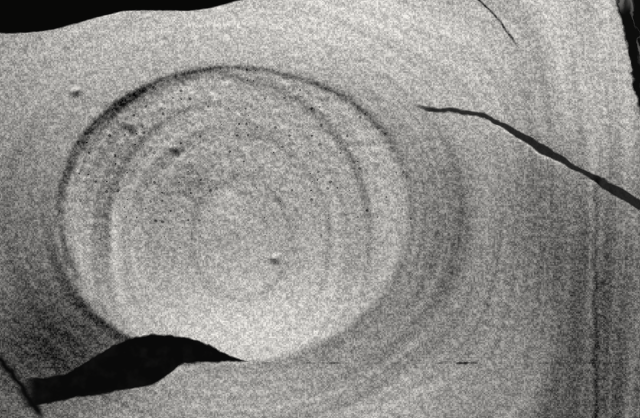
This texture is drawn by a Shadertoy shader. Its source:

```glsl
// Weathered sandstone with a shallow oval bowl, curved strata, cracks and a dark gash.
// Two elliptical distance fields drive layered noise; soft masks add light and shadow,
// fine noise adds relief and grain. Units are canvas heights.

float hash(vec2 p) {
  vec3 q = fract(vec3(p.xyx) * 0.1031);
  q += dot(q, q.yzx + 33.33);
  return fract((q.x + q.y) * q.z);
}

float noise(vec2 p) {
  vec2 i = floor(p), f = fract(p);
  f = f * f * (3.0 - 2.0 * f);
  return mix(mix(hash(i), hash(i + vec2(1, 0)), f.x),
             mix(hash(i + vec2(0, 1)), hash(i + vec2(1, 1)), f.x), f.y);
}

float fbm(vec2 p) {
  float sum = 0.0, amp = 0.5;
  for (int i = 0; i < 4; i++) {
    sum += amp * noise(p);
    p = mat2(1.6, 1.2, -1.2, 1.6) * p + 7.3;
    amp *= 0.5;
  }
  return sum;
}

float bell(float x) { return exp(-x * x); }
float rise(float a, float b, float x) { return smoothstep(a, b, x); }
float fall(float a, float b, float x) { return 1.0 - smoothstep(a, b, x); }
float blob(vec2 p, float x, float y, float w, float h) { return bell(length((p - vec2(x, y)) / vec2(w, h))); }

// Bedding layers along distance d
float strata(float d, float y) {
  return 0.5 * noise(vec2(d * 30.0, y * 2.0)) + 0.3 * noise(vec2(d * 72.0, y * 3.0 + 9.0))
       + 0.2 * noise(vec2(d * 150.0, y * 5.0 + 4.0)) - 0.5;
}

// Pits scattered on a jittered grid
float pits(vec2 p) {
  vec2 id = floor(p);
  float size = 0.06 + 0.12 * hash(id + 5.1);
  float d = length(fract(p) - 0.25 - 0.5 * vec2(hash(id), hash(id + 31.7)));
  return step(0.72, hash(id + 71.3)) * fall(size * 0.4, size * 1.4, d);
}

void mainImage(out vec4 fragColor, in vec2 fragCoord) {
  vec2 p = fragCoord / iResolution.y;
  float aa = 1.2 / iResolution.y, t = 1.0 - p.y;
  float rough = fbm(p * 38.0) - 0.47;
  vec2 w = p + 0.012 * (vec2(fbm(p * 7.0), fbm(p * 7.0 + 40.0)) - 0.47);

  // Bowl distance; outer contours straighten toward the right
  vec2 q = w - vec2(0.558, 0.488), dir = normalize(q);
  float outer = length(q * vec2(1.0, mix(1.217, 0.42, rise(0.4, 0.9, q.x))));
  float r = length(q / vec2(0.432, 0.355));
  float inBowl = fall(0.97, 1.03, r);
  vec2 ring = w - vec2(0.54, 0.42);
  float inner = length(ring * vec2(1.0, 0.87));
  float upLeft = rise(0.2, 0.95, dot(dir, vec2(-0.9, 0.43)));

  // Surrounding slope
  float slope = mix(0.57, 0.71, rise(0.35, 1.0, p.y));
  slope -= 0.07 * rise(0.95, 1.15, p.x) * fall(0.55, 0.75, p.y);
  slope -= 0.15 * rise(1.2, 1.5, p.x) * fall(0.3, 0.65, p.y);
  slope -= 0.08 * fall(0.0, 0.25, p.x) + 0.33 * blob(p, 0.13, 0.15, 0.2, 0.17);
  slope += 0.07 * blob(p, 0.8, 0.97, 0.35, 0.12) + 0.11 * blob(p, 0.55, 0.05, 0.35, 0.08);
  slope += strata(outer, p.y) * mix(0.2, 0.32, rise(0.0, 0.5, q.x));

  // Bowl with dark rings and a central hollow
  float bowl = 0.64 + 0.17 * blob(p, 0.6, 0.21, 0.27, 0.14) - 0.15 * blob(p, 0.25, 0.66, 0.2, 0.23);
  bowl += strata(inner, p.y) * mix(0.14, 0.5, upLeft) * rise(0.12, 0.25, inner);
  bowl -= rise(-0.1, 0.1, ring.x) * rise(-0.2, 0.05, ring.y)
        * (0.09 * bell((inner - 0.249) / 0.009) + 0.13 * bell((inner - 0.343) / 0.012));
  float hollow = length((w - vec2(0.578, 0.43)) / vec2(0.12, 0.145));
  bowl -= 0.07 * bell((hollow - 1.0) / 0.08) + 0.1 * blob(p, 0.468, 0.56, 0.035, 0.04);
  bowl += 0.06 * blob(p, 0.53, 0.51, 0.05, 0.04);

  // Rim shadows
  float v = mix(slope, bowl, inBowl);
  v -= 0.28 * upLeft * bell((r - 0.965) / 0.035) * (0.6 + 0.8 * noise(p * 16.0));
  v -= 0.24 * rise(0.2, 0.8, dir.y) * bell((r - 0.99) / 0.018) * (0.5 + noise(p * 22.0));
  v -= 0.13 * rise(0.1, 0.8, dir.x) * bell((r - 1.0) / 0.035);
  v -= 0.2 * rise(0.5, 1.0, dot(dir, vec2(-0.75, -0.66))) * bell((r - 1.03) / 0.03);

  // Relief, pits, pebbles and grain
  float relief = fbm(p * 75.0) - fbm(p * 75.0 + vec2(0.2, 0.5));
  v += relief * mix(0.16, 0.32, inBowl * rise(0.35, 0.7, p.y));
  v -= 0.25 * inBowl * pits(w * 45.0) * rise(0.3, 0.5, p.y);
  vec2 stones[4] = vec2[](vec2(0.315, 0.698), vec2(0.418, 0.642), vec2(0.657, 0.378), vec2(0.18, 0.778));
  for (int i = 0; i < 4; i++) {
    vec2 s = p - stones[i] + 0.01 * rough;
    v += 0.25 * blob(s, 0.0, 0.008, 0.01, 0.006) - 0.36 * blob(s, 0.0, -0.004, 0.013, 0.01);
  }
  v += 0.22 * (noise(p * 290.0) - 0.5) + 0.1 * (noise(p * 150.0 + 17.0) - 0.5);

  // Long crack with a lit lip, fine upper crack, vertical seam
  float crack = p.y - 0.745 + 0.13 * (p.x - 1.0) + 0.45 * max(p.x - 1.16, 0.0) + 0.012 * rough;
  float width = 0.0015 + 0.007 * bell((p.x - 1.29) / 0.08) + 0.008 * rise(1.38, 1.48, p.x);
  v += 0.22 * bell((crack + width + 0.006) / 0.005) * bell((p.x - 1.3) / 0.09);
  v = mix(v, 0.07, 0.85 * rise(0.98, 1.03, p.x) * fall(width, width + 0.004 + aa, abs(crack)));
  float fine = p.x - 1.145 - 1.1 * t + 2.5 * t * t + 0.01 * rough;
  v -= 0.42 * bell(fine / 0.0035) * fall(0.08, 0.13, t);
  v -= 0.2 * bell((p.x - 1.425 + 0.015 * rough) / 0.008) * fall(0.53, 0.6, p.y);

  // Shadowed gash, broken corner and black outer edges
  float top = mix(0.095, 0.2, rise(0.1, 0.36, p.x)) - 0.07 * rise(0.4, 0.64, p.x);
  float base = min(0.015 + 0.18 * p.x + 0.04 * rise(0.36, 0.45, p.x), 0.133);
  float gash = min(top - p.y, p.y - base) + 0.012 * rough;
  v += 0.13 * bell((p.y - base + 0.01) / 0.008) * bell((p.x - 0.47) / 0.1);
  v = mix(v, 0.035 + 0.1 * max(rough, 0.0), rise(-aa, 0.004, gash) * rise(0.045, 0.09, p.x));
  float shard = p.y - 0.14 + 1.3 * p.x + 0.03 * rough;
  v = mix(v, 0.04, bell(shard / 0.014) * fall(0.09, 0.11, p.x));
  float edge = p.x - 1.472 - 0.2 * t + 0.025 * rough;
  float bark = 0.05 + 0.35 * rise(0.6, 0.85, noise(vec2(edge * 110.0, p.y * 14.0)));
  v = mix(v, bark, rise(-aa, 0.008, edge) * rise(0.62, 0.68, p.y));
  float skyline = 0.92 + 0.055 * rise(0.05, 0.34, p.x) + 0.03 * rise(0.45, 0.63, p.x);
  v = mix(v, 0.03, rise(-aa, 0.003, p.y - skyline + 0.006 * rough));

  fragColor = vec4(clamp(v, 0.025, 0.95) * vec3(1.0, 0.99, 0.97), 1.0);
}
```
